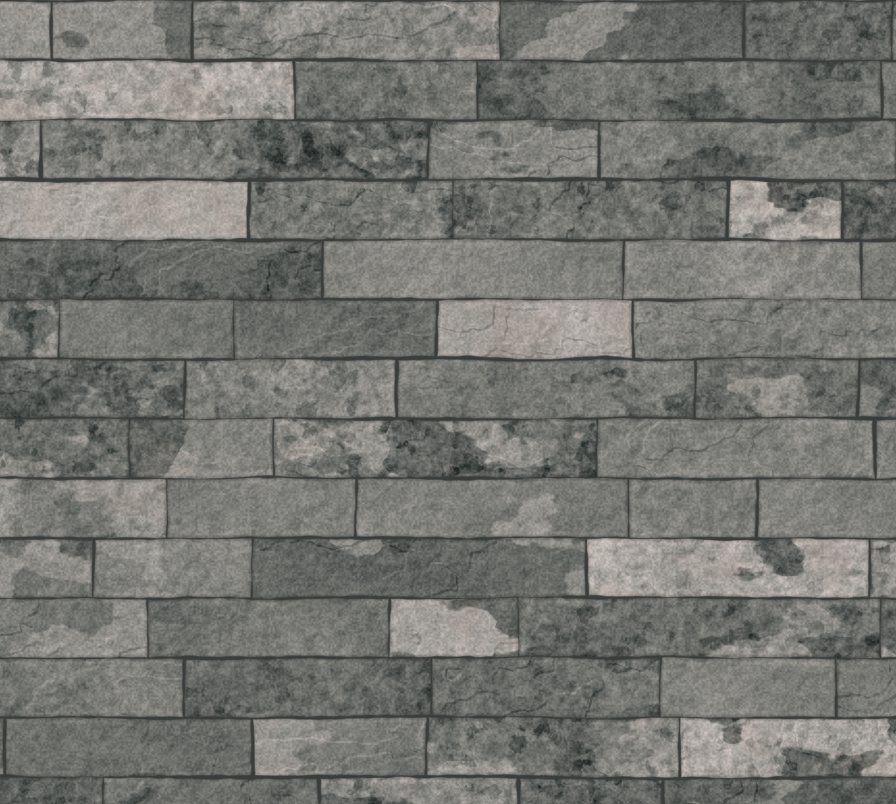
A WebGL 2 fragment shader for this texture:

```glsl
#version 300 es
precision highp float;

uniform vec2 u_resolution;
out vec4 fragColor;

const float ROWS = 13.46;          // courses over the canvas height
const float ROW_SHIFT = 0.55;      // cuts the lowest course
const float STONE_LENGTH = 4.1;    // mean length in course heights
const vec3 JOINT = vec3(0.225, 0.24, 0.23);
const vec3 DARK = vec3(0.27, 0.29, 0.28);
const vec3 MID = vec3(0.51, 0.51, 0.49);
const vec3 PALE = vec3(0.69, 0.67, 0.65);
const vec3 ROSE = vec3(0.66, 0.60, 0.57);

float hash(vec2 p) {
  vec3 q = fract(p.xyx * 0.1031);
  q += dot(q, q.yzx + 33.33);
  return fract((q.x + q.y) * q.z);
}

float noise(vec2 p) {
  vec2 i = floor(p), f = fract(p);
  f = f * f * (3.0 - 2.0 * f);
  float low = mix(hash(i), hash(i + vec2(1, 0)), f.x);
  float high = mix(hash(i + vec2(0, 1)), hash(i + vec2(1, 1)), f.x);
  return mix(low, high, f.y);
}

float fbm(vec2 p) {
  float sum = 0.0, amp = 0.516;
  for (int i = 0; i < 5; i++) {
    sum += amp * noise(p);
    p = mat2(1.6, 1.2, -1.2, 1.6) * p + 7.3;
    amp *= 0.5;
  }
  return sum;
}

// Position of the upright joint at the left of a stone
float jointX(float index, float row) {
  float jitter = 0.78 * (hash(vec2(index, row) + 40.0) - 0.5);
  return STONE_LENGTH * (index + jitter + hash(vec2(row, 71.0)));
}

float stoneIndex(float x, float row) {
  float i = floor(x / STONE_LENGTH - hash(vec2(row, 71.0)));
  if (x < jointX(i, row)) return i - 1.0;
  return x < jointX(i + 1.0, row) ? i : i + 1.0;
}

float roundBox(vec2 p, vec2 halfSize, float radius) {
  vec2 d = abs(p) - halfSize + radius;
  return length(max(d, 0.0)) + min(max(d.x, d.y), 0.0) - radius;
}

// Split slate: rough ground with thin layers broken off
float relief(vec2 p, float flaking) {
  float layer = fbm(p * vec2(0.55, 0.8));
  float steps = smoothstep(0.45, 0.46, layer) + smoothstep(0.58, 0.59, layer);
  return 0.3 * fbm(p * 4.5) + flaking * steps;
}

float patchMask(vec2 p, float threshold) {
  return smoothstep(threshold, threshold + 0.03, fbm(p * vec2(0.6, 1.0)));
}

vec3 slate(float tone) {
  vec3 low = mix(DARK, MID, (min(tone, 0.51) - 0.28) / 0.23);
  return low + (PALE - MID) * max(tone - 0.51, 0.0) / 0.16;
}

vec3 stoneFace(vec2 p, vec2 id, float depth) {
  vec2 q = p + 17.3 * vec2(hash(id + 3.0), hash(id + 9.0)) * 5.0;
  float rough = hash(id + 15.0);
  rough *= rough;
  float pale = step(0.9, hash(id + 21.0));
  float tone = mix(mix(0.395, 0.525, hash(id + 27.0)), 0.64, pale);

  // Clouding, bleached areas and dark crust
  tone += 0.15 * (fbm(q * 0.8 + 31.0) - 0.5);
  float bleached = patchMask(q + 50.0, 0.57) * step(0.6, hash(id + 33.0));
  tone = mix(tone, 0.61, 0.7 * bleached);
  float crust = patchMask(q + 80.0, 0.56) * step(0.6, hash(id + 39.0));
  tone = mix(tone, 0.34 + 0.3 * (fbm(q * 7.0) - 0.5), 0.8 * crust);

  // Pits, mottling, worn rims and fine grain
  float mottle = fbm(q * 8.0 + 12.0);
  tone += (0.08 + 0.22 * rough) * (mottle - 0.5);
  tone -= 0.13 * rough * smoothstep(0.6, 0.68, fbm(q * 4.0 + 64.0));
  tone += 0.05 * smoothstep(0.16, 0.05, depth) * noise(q * 2.0);
  tone += 0.11 * (noise(p * 31.0) - 0.5);

  // Light from the upper left
  float flaking = 0.11 * smoothstep(0.3, 0.9, hash(id + 45.0));
  vec2 offset = vec2(-0.03, 0.035);
  float light = relief(q, flaking) - relief(q + offset, flaking);
  tone += light * (light > 0.0 ? 0.6 : 1.0);

  float blush = max(pale, 0.5 * bleached) * smoothstep(0.45, 0.68, fbm(q * 1.3));
  return mix(slate(tone), ROSE * (tone + 0.37), 0.35 * blush);
}

void main() {
  vec2 p = gl_FragCoord.xy / u_resolution.y * ROWS + vec2(0.0, ROW_SHIFT);
  float pixel = ROWS / u_resolution.y;

  // Hand-cut courses and stones of uneven length
  vec2 q = p + 0.09 * (vec2(fbm(p * 0.9), fbm(p * 0.9 + 20.0)) - 0.5);
  float row = floor(q.y);
  float index = stoneIndex(q.x, row);
  float left = jointX(index, row), right = jointX(index + 1.0, row);
  vec2 center = vec2(0.5 * (left + right), row + 0.5);
  vec2 halfSize = vec2(0.5 * (right - left), 0.5);
  float depth = -roundBox(q - center, halfSize, 0.03);
  depth += 0.018 * (noise(p * 6.0) - 0.5);

  vec3 color = stoneFace(p, vec2(index, row), depth);
  color *= mix(0.82, 1.0, smoothstep(0.01, 0.085, depth));
  float jointWidth = 0.002 + 0.034 * noise(p * 0.9 + 5.0);
  float face = smoothstep(jointWidth - pixel, jointWidth + pixel, depth);
  fragColor = vec4(mix(JOINT, color, face), 1.0);
}
```
